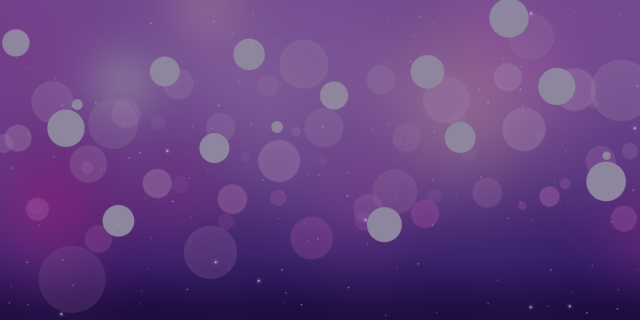
Reproduce this background procedurally as a Shadertoy shader.

```glsl
#define SOLID_COUNT 13.0
#define BOKEH_COUNT 26.0
#define SMALL_COUNT 22.0
#define LARGE_COUNT 7.0
#define STAR_CELL 0.07
#define STAR_CHANCE 0.3
#define GREY vec3(0.555, 0.525, 0.625)
#define LILAC vec3(0.60, 0.48, 0.65)
#define PINK vec3(0.64, 0.30, 0.62)
#define MAGENTA vec3(0.50, 0.14, 0.49)
#define WARM vec3(0.59, 0.45, 0.57)

float hash(float n) {
    return fract(sin(n * 12.9898) * 43758.5453);
}

float hash2(vec2 p) {
    return fract(sin(dot(p, vec2(12.9898, 78.233))) * 43758.5453);
}

// Vertical blend from night indigo to dusty violet
vec3 sky(float y) {
    vec3 col = mix(vec3(0.12, 0.05, 0.26), vec3(0.22, 0.125, 0.41), smoothstep(0.0, 0.22, y));
    col = mix(col, vec3(0.35, 0.215, 0.50), smoothstep(0.14, 0.50, y));
    return mix(col, vec3(0.44, 0.285, 0.56), smoothstep(0.40, 0.78, y));
}

void addGlow(inout vec3 col, vec2 p, vec2 center, float radius, vec3 tint, float alpha) {
    vec2 q = (p - center) / radius;
    col = mix(col, tint, alpha * exp(-dot(q, q)));
}

// Evenly spread in x, golden-ratio steps in y, both jittered
vec2 scatter(float i, float count, float seed, vec2 band, float aspect) {
    float x = (i + hash(i + seed)) / count * aspect;
    float y = fract(i * 0.618 + seed * 0.37 + 0.2 * hash(i + seed + 41.0));
    return vec2(x, mix(band.x, band.y, y));
}

// One family of discs; greyness 1 gives neutral tints, 0 gives pink to lilac
void addDiscs(inout vec3 col, vec2 p, float aspect, float count, float seed, vec2 band,
              vec2 radii, vec2 alphas, float greyness, float soft) {
    for (float i = 0.0; i < count; i++) {
        vec2 center = scatter(i, count, seed, band, aspect);
        float pick = hash(i + seed + 17.0);
        float radius = mix(radii.x, radii.y, pick);
        float alpha = mix(alphas.x, alphas.y, hash(i + seed + 29.0));
        float height = center.y + 0.25 * (hash(i + seed + 53.0) - 0.5);
        vec3 tint = mix(PINK, LILAC, smoothstep(0.25, 0.6, height));
        tint = mix(tint, GREY, greyness);
        float d = length(p - center);
        float cover = 1.0 - smoothstep(radius - soft, radius + soft, d);
        float rim = 0.88 + 0.12 * smoothstep(0.6, 1.0, d / radius);
        col = mix(col, tint, cover * alpha * mix(rim, 1.0, step(0.99, alpha)));
    }
}

// Pinprick stars, a few with a small halo
float stars(vec2 p, float pixel) {
    vec2 cell = floor(p / STAR_CELL);
    vec2 spot = 0.2 + 0.6 * vec2(hash2(cell + 3.1), hash2(cell + 7.7));
    float d = length(p - (cell + spot) * STAR_CELL);
    float present = step(hash2(cell), STAR_CHANCE);
    float power = hash2(cell + 11.3);
    float core = 1.0 - smoothstep(0.0005, 0.0015 + pixel, d);
    float halo = step(0.9, power) * exp(-d * d / 0.00004);
    return present * (core * mix(0.15, 0.6, power * power) + 0.35 * halo);
}

void mainImage(out vec4 fragColor, in vec2 fragCoord) {
    vec2 p = fragCoord / iResolution.y;
    float aspect = iResolution.x / iResolution.y;
    float pixel = 1.0 / iResolution.y;
    float u = p.x / aspect;
    vec2 q = vec2(u * 2.0, p.y);

    // Backdrop and broad glows
    vec3 col = sky(p.y);
    addGlow(col, q, vec2(0.16, 0.36), 0.21, MAGENTA, 0.75);
    addGlow(col, q, vec2(0.02, 0.85), 0.30, MAGENTA, 0.25);
    addGlow(col, q, vec2(1.45, 0.68), 0.24, WARM, 0.75);
    addGlow(col, q, vec2(1.60, 0.85), 0.25, PINK, 0.25);
    addGlow(col, q, vec2(0.39, 0.74), 0.12, GREY, 0.55);
    addGlow(col, q, vec2(0.65, 0.97), 0.13, WARM, 0.45);
    addGlow(col, q, vec2(0.85, 0.70), 0.34, LILAC, 0.28);
    addGlow(col, q, vec2(1.15, 0.38), 0.17, PINK, 0.25);
    addGlow(col, q, vec2(0.55, 0.40), 0.17, MAGENTA, 0.30);
    addGlow(col, q, vec2(2.02, 0.28), 0.14, MAGENTA, 0.40);

    // Faint slanted light shafts
    float shaft = sin((q.x + 0.6 * q.y) * 9.0) * sin((q.x + 0.6 * q.y) * 4.3);
    col += 0.008 * shaft;

    // Discs from far to near
    addDiscs(col, p, aspect, LARGE_COUNT, 5.0, vec2(0.12, 0.92), vec2(0.07, 0.13), vec2(0.18, 0.30), 0.5, 0.7 * pixel);
    addDiscs(col, p, aspect, SMALL_COUNT, 23.0, vec2(0.30, 0.70), vec2(0.012, 0.030), vec2(0.15, 0.40), 0.0, 0.003);
    addDiscs(col, p, aspect, BOKEH_COUNT, 61.0, vec2(0.22, 0.76), vec2(0.030, 0.075), vec2(0.20, 0.55), 0.0, 0.004);
    addDiscs(col, p, aspect, SOLID_COUNT, 83.0, vec2(0.27, 0.97), vec2(0.042, 0.062), vec2(1.0), 1.0, 0.8 * pixel);
    addDiscs(col, p, aspect, 3.0, 97.0, vec2(0.45, 0.68), vec2(0.012, 0.024), vec2(1.0), 1.0, 0.8 * pixel);

    col = mix(col, vec3(0.78, 0.74, 0.88), stars(p, pixel));
    fragColor = vec4(col, 1.0);
}
```
